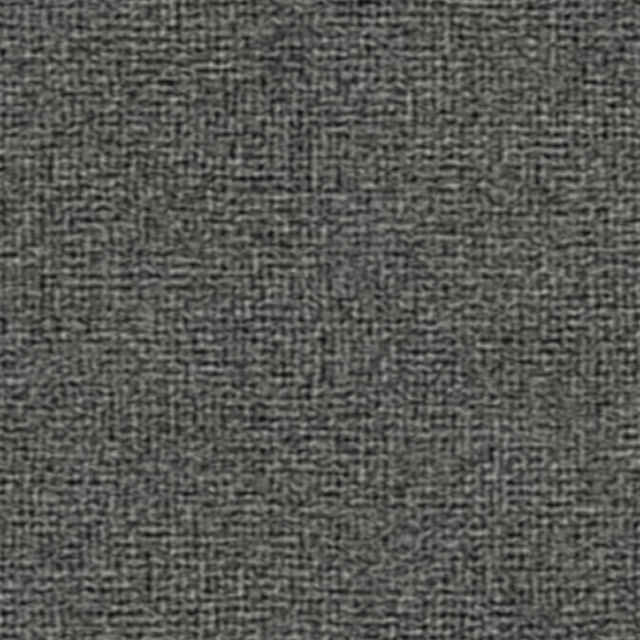
A WebGL 1 fragment shader for this texture:

```glsl
precision highp float;
// Draws a coarse grey woven cloth with uneven threads and fine, soft fibre grain.

uniform vec2 u_resolution;

const float TAU = 6.2831853;

// Weave layout, in threads per canvas
const vec2 THREADS = vec2(67.0, 59.0);
const float SLOW_DRIFT = 0.32;    // long bends of the threads, in thread widths
const float FAST_DRIFT = 0.13;    // short kinks of the threads
const float OVER_UNDER = 0.08;    // rise and fall at each crossing

// Fibre layout, in cells per canvas
const vec2 GRAIN_CELLS = vec2(84.0, 112.0);
const vec2 STREAK_CELLS = vec2(30.0, 78.0);

// Brightness
const float MEAN_TONE = 0.340;
const float ROW_DEPTH = 0.064;
const float COLUMN_DEPTH = 0.042;
const float KNOT_DEPTH = 0.045;
const float GRAIN_DEPTH = 0.270;
const float STREAK_DEPTH = 0.100;
const float BROAD_DEPTH = 0.014;

// Colour
const vec3 CLOTH_TINT = vec3(1.008, 1.004, 0.972);
const vec3 WARM_SHIFT = vec3(0.004, 0.001, -0.006);

float hash(vec2 cell) {
  vec3 h = fract(vec3(cell.xyx) * 0.1031);
  h += dot(h, h.yzx + 33.33);
  return fract((h.x + h.y) * h.z);
}

// Smooth value noise from -1 to 1, rich in broad patches
float noise(vec2 p) {
  vec2 cell = floor(p);
  vec2 f = fract(p);
  vec2 w = f * f * (3.0 - 2.0 * f);
  float low = mix(hash(cell), hash(cell + vec2(1.0, 0.0)), w.x);
  float high = mix(hash(cell + vec2(0.0, 1.0)), hash(cell + 1.0), w.x);
  return 2.0 * mix(low, high, w.y) - 1.0;
}

vec2 noisePair(vec2 p) {
  return vec2(noise(p + 17.3), noise(p + 71.9));
}

float slope(vec2 cell, vec2 offset) {
  float angle = TAU * hash(cell);
  return dot(vec2(cos(angle), sin(angle)), offset);
}

// Gradient noise, about -0.7 to 0.7, with grains of one size only
float grainNoise(vec2 p) {
  vec2 cell = floor(p);
  vec2 f = fract(p);
  vec2 w = f * f * f * (f * (f * 6.0 - 15.0) + 10.0);
  vec2 right = vec2(1.0, 0.0);
  vec2 up = vec2(0.0, 1.0);
  float low = mix(slope(cell, f), slope(cell + right, f - right), w.x);
  float high = mix(slope(cell + up, f - up), slope(cell + 1.0, f - 1.0), w.x);
  return mix(low, high, w.y);
}

// Thread coordinates: whole numbers lie on the thread centres
vec2 threadSpace(vec2 uv) {
  vec2 q = uv * THREADS;
  q += SLOW_DRIFT * noisePair(uv * vec2(5.0, 8.0));
  q += FAST_DRIFT * noisePair(uv * 38.0 + 40.0);
  float crossing = cos(0.5 * TAU * q.x) * cos(0.5 * TAU * q.y);
  return q + OVER_UNDER * crossing * vec2(-1.0, 1.0);
}

float weaveTone(vec2 uv, vec2 q) {
  float rowStrength = 1.0 + 0.5 * noise(uv * vec2(13.0, 21.0) + 5.0);
  float columnStrength = 1.0 + 0.5 * noise(uv * vec2(19.0, 11.0) + 90.0);
  float rows = cos(TAU * q.y) * rowStrength;
  float columns = cos(TAU * q.x) * columnStrength;
  float knots = noise(q + 200.0);
  return ROW_DEPTH * rows + COLUMN_DEPTH * columns + KNOT_DEPTH * knots;
}

float fibreTone(vec2 uv) {
  vec2 bent = uv + 0.0025 * noisePair(uv * 50.0 + 7.0);
  float grain = grainNoise(bent * GRAIN_CELLS + 310.0);
  float streaks = grainNoise(bent * STREAK_CELLS + 130.4);
  float broad = noise(uv * vec2(5.0, 9.0) + 60.0);
  return GRAIN_DEPTH * grain + STREAK_DEPTH * streaks + BROAD_DEPTH * broad;
}

void main() {
  vec2 uv = gl_FragCoord.xy / u_resolution;
  vec2 q = threadSpace(uv);

  float tone = MEAN_TONE + weaveTone(uv, q) + fibreTone(uv);
  tone = clamp(tone, 0.09, 0.72);

  // Faint warm and cool patches
  float warmth = noise(uv * vec2(9.0, 12.0) + 150.0) + 0.6 * noise(uv * 45.0 + 25.0);
  vec3 color = tone * CLOTH_TINT + WARM_SHIFT * warmth;
  gl_FragColor = vec4(color, 1.0);
}
```
